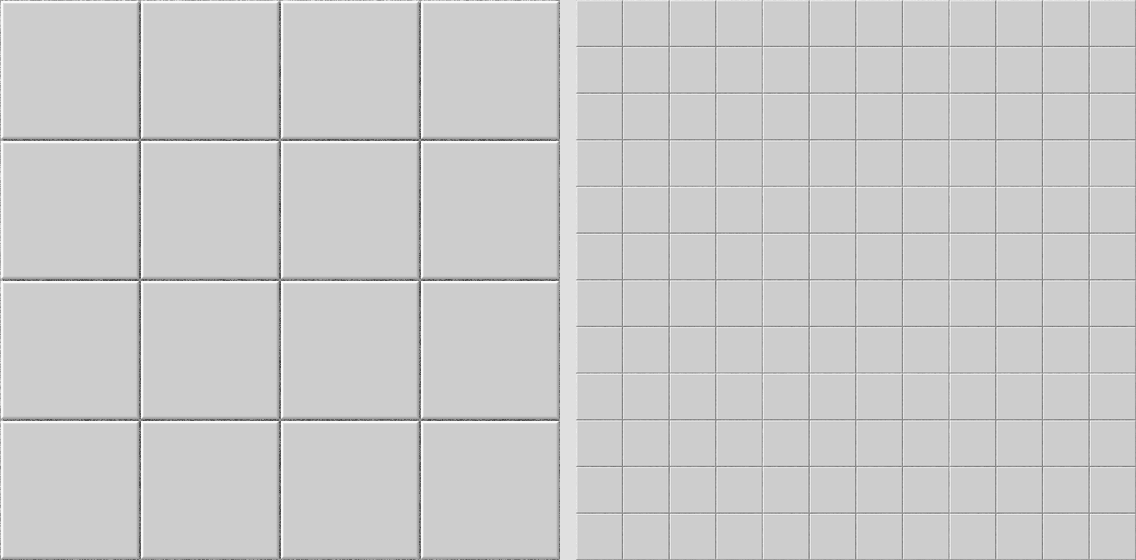
Left: one tile. Right: repeated 3 by 3.
Write a three.js fragment shader that draws this pattern.

```glsl
// Four by four square grey tiles with a bevelled rim, set in dark grainy grout.
// A rounded-box distance per cell gives the rim; the diagonal splits lit edges
// (top, left) from shaded ones (bottom, right). All noise wraps on whole grids.
varying vec2 vUv;

float hash(vec2 p) {
  return fract(sin(dot(p, vec2(127.1, 311.7))) * 43758.5453);
}

// Smooth value noise with a whole number of cells across the canvas
float wrappedNoise(vec2 uv, float cells) {
  vec2 i = floor(uv * cells);
  vec2 f = fract(uv * cells);
  f = f * f * (3.0 - 2.0 * f);
  vec2 a = mod(i, cells);
  vec2 b = mod(i + 1.0, cells);
  return mix(mix(hash(a), hash(vec2(b.x, a.y)), f.x),
             mix(hash(vec2(a.x, b.y)), hash(b), f.x), f.y);
}

float roundedBox(vec2 p, float halfSize, float radius) {
  vec2 q = abs(p) - halfSize + radius;
  return length(max(q, 0.0)) + min(max(q.x, q.y), 0.0) - radius;
}

// Paler grout in the outermost joint, fading in across the wrap
float borderLight(vec2 uv) {
  vec2 fromEdge = fract(vec2(uv.x, 1.0 - uv.y) + 0.5) - 0.5;
  vec2 light = smoothstep(-0.002, 0.0015, fromEdge) * (1.0 - smoothstep(0.003, 0.006, fromEdge));
  return max(light.x, light.y);
}

void main() {
  vec2 cell = fract(vUv * 4.0) - 0.5;
  float inside = -roundedBox(cell, 0.4935, 0.006);

  // Grout: fine grain over slow patches, paler where the joints cross
  float grain = hash(mod(floor(vUv * 512.0), 512.0));
  float grout = 0.43 + 0.24 * (grain - 0.5) + 0.14 * (wrappedNoise(vUv, 90.0) - 0.5);
  grout += 0.32 * borderLight(vUv);
  float crossing = length(0.5 - abs(cell));
  grout = mix(0.60, grout, smoothstep(0.006, 0.014, crossing));

  // Bevel: bright towards the upper left, a grey ramp towards the lower right
  float lit = smoothstep(-0.004, 0.004, cell.y - cell.x);
  float shade = mix(0.59, 0.685, smoothstep(0.001, 0.008, inside));
  float bevel = mix(shade, 0.975, lit);

  // Flat face inside the bevel, then the tile over the grout
  float tile = mix(bevel, 0.804, smoothstep(0.014, 0.021, inside));
  float tone = mix(grout, tile, smoothstep(-0.003, 0.003, inside));

  gl_FragColor = vec4(vec3(tone), 1.0);
}
```
